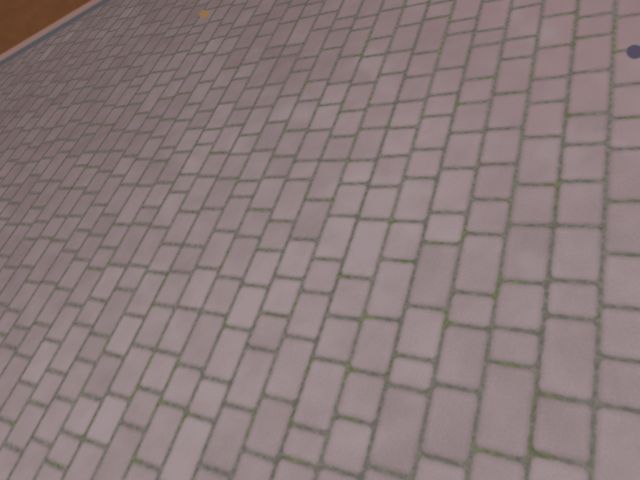
Write a Shadertoy shader that draws this texture.

```glsl
// Worn mauve brick paving in tilted perspective, with mossy joints and a wall in the far corner.

// Perspective, in canvas widths
const vec2 COLUMN_VANISH = vec2(1.016, 1.792);
const vec2 ROW_VANISH = vec2(-0.846, 0.451);
const float HORIZON_SLOPE = 0.72;
const vec2 DENSITY = vec2(15.8, 19.0);
const float COLUMN_SHIFT = 0.15;

// Bricks, in column widths
const float ROW_LENGTH = 1.15;
const float LENGTH_JITTER = 0.55;
const float JOINT_HALF = 0.043;
const float CORNER = 0.12;
const float EDGE_WOBBLE = 0.016;
const float BRICK_VARIATION = 0.17;
const float GRAIN = 0.10;
const float MOSS_AMOUNT = 0.5;

// Colours
const vec3 BRICK_DARK = vec3(0.435, 0.365, 0.365);
const vec3 BRICK_LIGHT = vec3(0.62, 0.555, 0.565);
const vec3 BRICK_RED = vec3(0.55, 0.44, 0.445);
const vec3 JOINT = vec3(0.435, 0.415, 0.385);
const vec3 MOSS = vec3(0.39, 0.42, 0.28);
const vec3 DUST = vec3(0.64, 0.59, 0.60);
const vec3 WALL = vec3(0.39, 0.25, 0.16);
const vec3 CURB = vec3(0.54, 0.43, 0.40);
const vec3 GUTTER = vec3(0.33, 0.32, 0.34);
const vec3 LEAF = vec3(0.58, 0.44, 0.29);
const vec3 DRAIN = vec3(0.32, 0.30, 0.37);

float hash(vec2 p) {
    vec3 q = fract(vec3(p.xyx) * 0.1031);
    q += dot(q, q.yzx + 33.33);
    return fract((q.x + q.y) * q.z);
}

// Layered sines, roughly -1 to 1
float waves(vec2 p) {
    float sum = 0.0, amp = 0.5;
    for (int i = 0; i < 4; i++) {
        sum += amp * sin(p.x + 1.7 * sin(p.y)) * cos(p.y + 1.3 * sin(p.x * 0.7));
        p = mat2(1.5, 1.1, -1.1, 1.5) * p + 2.3;
        amp *= 0.6;
    }
    return sum;
}

// Distance to the nearest scattered point
float cellular(vec2 p) {
    vec2 cell = floor(p);
    float nearest = 2.0;
    for (int y = -1; y <= 1; y++)
    for (int x = -1; x <= 1; x++) {
        vec2 c = cell + vec2(x, y);
        vec2 point = c + vec2(hash(c), hash(c + 71.7));
        nearest = min(nearest, length(p - point));
    }
    return nearest;
}

// Position of the cross joint that starts a brick
float jointAt(float column, float row) {
    return row + LENGTH_JITTER * (hash(vec2(column + 80.0, row + 140.0)) - 0.5);
}

// Ground coordinates: x counts columns, y counts rows
vec2 groundPlane(vec2 p) {
    vec2 q = COLUMN_VANISH - p;
    float depth = q.y - HORIZON_SLOPE * q.x;
    return DENSITY * vec2(-q.x, ROW_VANISH.y - p.y) / depth - vec2(COLUMN_SHIFT, 0.0);
}

vec3 paving(vec2 p) {
    vec2 g = groundPlane(p);
    vec2 ground = g * vec2(1.0, ROW_LENGTH);
    vec2 footprint = fwidth(ground);
    float pixel = max(footprint.x, footprint.y);
    float soft = 0.026 + 0.6 * pixel;

    // Find the brick: staggered columns with uneven lengths
    float column = floor(g.x);
    float along = g.y + hash(vec2(column + 50.0, 9.0));
    float row = floor(along);
    if (along < jointAt(column, row)) row -= 1.0;
    else if (along >= jointAt(column, row + 1.0)) row += 1.0;
    float start = jointAt(column, row), end = jointAt(column, row + 1.0);

    // Rounded brick with slightly ragged edges
    vec2 local = vec2(g.x - column - 0.5, (along - 0.5 * (start + end)) * ROW_LENGTH);
    vec2 size = vec2(0.5, 0.5 * (end - start) * ROW_LENGTH) - JOINT_HALF;
    vec2 d = abs(local) - size + CORNER;
    float edge = length(max(d, 0.0)) + min(max(d.x, d.y), 0.0) - CORNER;
    edge += EDGE_WOBBLE * waves(ground * 9.0);

    // Brick tone: broad light, per-brick shift, blotches and grain
    float id = hash(vec2(column + 90.0, row + 200.0));
    float light = smoothstep(-0.30, 0.48, 0.7 * p.x - p.y + 0.45);
    float grain = (cellular(ground * 16.0) - 0.5) * (1.0 - smoothstep(0.03, 0.1, pixel));
    float tone = 0.06 + 0.80 * light + BRICK_VARIATION * (id - 0.5);
    tone += 0.12 * waves(ground * 2.1) + 0.10 * waves(p * 9.0) + GRAIN * grain;
    vec3 brick = mix(BRICK_DARK, BRICK_LIGHT, clamp(tone, 0.0, 1.0));
    float redness = smoothstep(0.3, 0.75, p.y) * smoothstep(0.3, 0.9, p.x);
    brick = mix(brick, BRICK_RED, 0.6 * redness * (0.6 + 0.4 * id));
    float dust = smoothstep(0.3, 0.8, waves(p * vec2(11.0, 17.0))) + 0.6 * step(0.98, id);
    brick = mix(brick, DUST, 0.3 * min(dust, 1.0) * (0.3 + 0.7 * light));
    brick *= 1.0 - 0.07 * smoothstep(-0.12, 0.0, edge);

    // Joints: sandy grit with moss tufts
    float tuft = smoothstep(0.34, 0.10, cellular(ground * 0.8 + 30.0));
    vec3 joint = mix(JOINT, MOSS, MOSS_AMOUNT * tuft) * (0.97 + 0.14 * waves(ground * 13.0));
    joint *= 0.86 + 0.18 * light;
    return mix(brick, joint, smoothstep(-soft, soft, edge));
}

void mainImage(out vec4 fragColor, in vec2 fragCoord) {
    vec2 p = fragCoord / iResolution.x;
    float aa = 1.2 / iResolution.x + 0.001;
    vec3 color = paving(p);

    // Gutter, curb and wall in the far corner
    float border = p.y - 0.6 * p.x;
    color = mix(color, GUTTER, smoothstep(-aa, aa, border - 0.646));
    color = mix(color, CURB, smoothstep(-aa, aa, border - 0.654));
    color = mix(color, WALL * (1.0 + 0.06 * waves(p * 90.0)), smoothstep(-aa, aa, border - 0.664));

    // Fallen leaf and drain cover
    vec2 leaf = (p - vec2(0.319, 0.728)) * vec2(1.0, 1.4);
    color = mix(color, LEAF, smoothstep(aa, -aa, length(leaf) - 0.008 - 0.002 * waves(p * 300.0)));
    vec2 drain = (p - vec2(0.992, 0.669)) * vec2(1.0, 1.2);
    color = mix(color, DRAIN, smoothstep(aa, -aa, length(drain) - 0.013));

    fragColor = vec4(color, 1.0);
}
```
